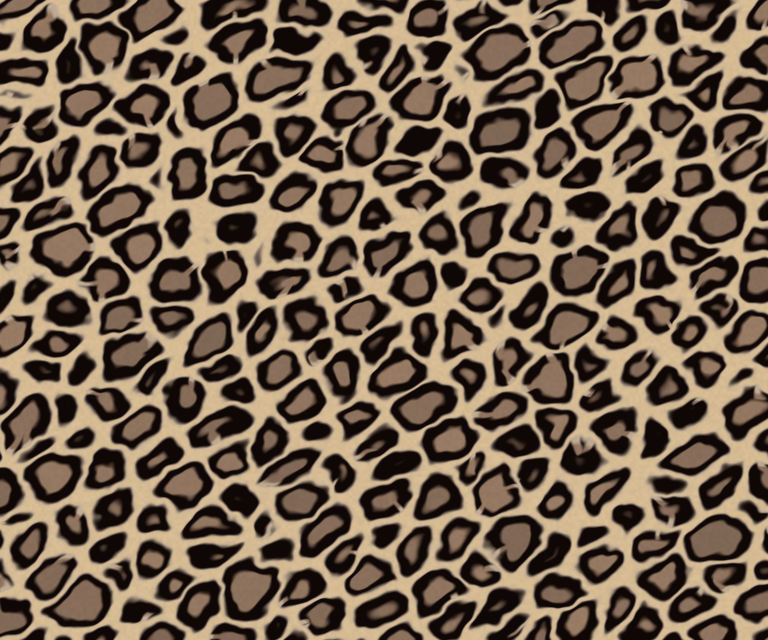
Reproduce this pattern procedurally as a WebGL 2 fragment shader.

```glsl
#version 300 es
precision highp float;
// Leopard fur: dark broken rosettes with brown cores on tan ground.
// Each rosette is a rounded cell of a weighted Voronoi diagram, slanted and
// warped by noise; bands of the distance to the cell border give gap, ring, core.
uniform vec2 u_resolution;
out vec4 fragColor;

vec3 hash3(vec2 p) {
    vec3 q = fract(p.xyx * vec3(0.1031, 0.1030, 0.0973));
    q += dot(q, q.yxz + 33.33);
    return fract((q.xxy + q.yzz) * q.zyx);
}

// Smooth value noise, two channels, centred on zero.
vec2 noise2(vec2 p) {
    vec2 i = floor(p), f = fract(p);
    f = f * f * (3.0 - 2.0 * f);
    vec2 low = mix(hash3(i).xy, hash3(i + vec2(1, 0)).xy, f.x);
    vec2 high = mix(hash3(i + vec2(0, 1)).xy, hash3(i + vec2(1, 1)).xy, f.x);
    return mix(low, high, f.y) - 0.5;
}

// Offset from p to the seed of a cell (xy) and the seed's weight (z).
vec3 seed(vec2 cell, vec2 p) {
    vec3 h = hash3(cell + 40.0);
    return vec3(cell + 0.1 + 0.8 * h.xy - p, 0.32 * h.z * h.z);
}

float power(vec3 s) {
    return dot(s.xy, s.xy) - s.z;
}

// Rounded distance to the border of the cell that owns p.
float borderDistance(vec2 p, out vec2 owner, out vec2 fromSeed) {
    vec2 base = floor(p);
    vec3 nearest = vec3(9.0, 9.0, 0.0);
    for (int y = -2; y <= 2; y++)
    for (int x = -2; x <= 2; x++) {
        vec2 cell = base + vec2(x, y);
        vec3 s = seed(cell, p);
        if (power(s) < power(nearest)) {
            nearest = s;
            owner = cell;
        }
    }
    float sum = 0.0;
    for (int y = -2; y <= 2; y++)
    for (int x = -2; x <= 2; x++) {
        vec2 cell = owner + vec2(x, y);
        if (cell == owner) continue;
        vec3 s = seed(cell, p);
        float d = 0.5 * (power(s) - power(nearest)) / length(s.xy - nearest.xy);
        sum += exp2(-14.0 * d);
    }
    fromSeed = -nearest.xy;
    return -log2(sum) / 14.0;
}

// Wedges running outward from the seed, which break the ring.
float notches(vec2 owner, vec2 fromSeed, float soft) {
    float cut = 0.0;
    for (int i = 0; i < 2; i++) {
        vec3 h = hash3(owner + 90.0 + 17.0 * float(i));
        float angle = 6.2832 * h.x;
        vec2 dir = vec2(cos(angle), sin(angle));
        float along = dot(fromSeed, dir);
        float across = abs(dot(fromSeed, vec2(-dir.y, dir.x)));
        float width = 0.03 + 0.04 * h.z + 0.06 * along;
        float wedge = 1.0 - smoothstep(width - soft, width + soft, across);
        cut = max(cut, wedge * smoothstep(0.05, 0.15, along) * step(h.y, 0.32));
    }
    return cut;
}

void main() {
    vec2 uv = gl_FragCoord.xy / u_resolution.y;

    // Slant and stretch the cells, then make their outlines uneven.
    vec2 axis = vec2(cos(0.6), sin(0.6));
    vec2 p = vec2(dot(uv, axis), dot(uv, vec2(-axis.y, axis.x))) * vec2(12.5, 17.0);
    p += 0.24 * noise2(p * 2.2) + 0.1 * noise2(p * 5.0 + 7.0);

    vec2 owner, fromSeed;
    float border = borderDistance(p, owner, fromSeed);
    vec3 vary = hash3(owner + 11.0);
    float soft = max(0.042, 14.0 / u_resolution.y);

    // Bands from the border inward: ground, chunky dark ring, small brown core.
    float gap = 0.03 + 0.075 * vary.x;
    float ringWidth = 0.145 + 0.07 * vary.y + 0.09 * noise2(p * 2.6 + 31.0).x;
    float coreEdge = gap + ringWidth;
    float spot = smoothstep(gap - soft, gap + soft, border);
    float core = smoothstep(coreEdge - soft, coreEdge + soft, border);
    float ring = spot * (1.0 - core) * (1.0 - notches(owner, fromSeed, soft));

    // Ground dulls beside the spots; notches turn from tan to brown inward.
    vec3 sand = vec3(0.84, 0.735, 0.575);
    vec3 dusty = vec3(0.75, 0.67, 0.58);
    vec3 brown = mix(vec3(0.50, 0.405, 0.335), vec3(0.60, 0.485, 0.395), vary.z);
    vec3 dark = vec3(0.06, 0.028, 0.02);
    vec3 color = mix(sand, dusty, smoothstep(gap - 0.08, gap, border));
    color = mix(color, brown, smoothstep(gap + 0.03, gap + 0.11, border));
    color = mix(color, dark, ring);

    // Faint cloth grain.
    color *= 1.0 + 0.05 * noise2(uv * 210.0).x;
    fragColor = vec4(color, 1.0);
}
```
